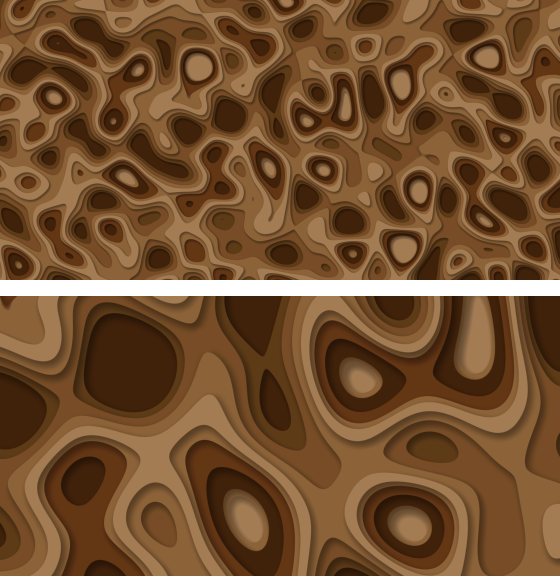
Top: the whole. Bottom: its middle third, enlarged.
A Shadertoy shader for this pattern:

```glsl
// Layered cut-paper camouflage: nested brown contour sheets with soft inner shadows.

// Wave field (frequencies in cycles per canvas height)
const int   WAVES     = 44;
const float FREQ_LOW  = 2.0;
const float FREQ_HIGH = 7.4;
const float MIN_SLOPE = 5.0;
const float PI        = 3.14159;

// Shadow thrown by each sheet onto the one below (in canvas heights)
const vec2  SHADOW_SHIFT    = vec2(-0.0035, 0.0045);
const float SHADOW_WIDTH    = 0.009;
const float SHADOW_STRENGTH = 0.36;

// Paper colours
const vec3 SAND     = vec3(0.645, 0.485, 0.325);
const vec3 TAN      = vec3(0.550, 0.385, 0.220);
const vec3 CARAMEL  = vec3(0.465, 0.300, 0.150);
const vec3 UMBER    = vec3(0.365, 0.230, 0.090);
const vec3 RUST     = vec3(0.390, 0.210, 0.080);
const vec3 CHOCOLATE = vec3(0.250, 0.130, 0.040);

// Cut levels, in standard deviations of the field
const float HIGH_TAN       = 0.41 - 0.51;
const float HIGH_CARAMEL   = 0.41;
const float HIGH_UMBER     = 0.93;
const float HIGH_CHOCOLATE = 1.32;
const float LOW_TAN        = 0.61;
const float LOW_RUST       = 0.91;
const float LOW_CHOCOLATE  = 1.53;
const float LOW_CORE_TAN   = 2.20;
const float LOW_CORE_SAND  = 2.38;

float hash(float n) {
    return fract(sin(n * 127.1 + 3.7) * 43758.5);
}

// Sum of random plane waves with unit variance: xy = gradient, z = height
vec3 waveField(vec2 p) {
    vec3 sum = vec3(0.0);
    for (int i = 0; i < WAVES; i++) {
        float n = float(i);
        float angle = PI * (n + hash(n + 0.31)) / float(WAVES);
        float freq = mix(FREQ_LOW, FREQ_HIGH, hash(n + 50.7));
        vec2 k = 2.0 * PI * freq * vec2(cos(angle), sin(angle));
        float phase = dot(k, p) + 2.0 * PI * hash(n + 91.3);
        sum += vec3(-k * sin(phase), cos(phase));
    }
    return sum * sqrt(2.0 / float(WAVES));
}

// Approximate distance inside a cut; side is +1 for peaks, -1 for hollows
float cutDistance(vec3 field, float side, float level) {
    return (side * field.z - level) / max(length(field.xy), MIN_SLOPE);
}

// Open a hole in the current sheet and show the shaded sheet below
void cutSheet(inout vec3 color, vec3 here, vec3 lit, float side, float level, vec3 paper) {
    float edge = 0.75 / iResolution.y;
    float hole = smoothstep(-edge, edge, cutDistance(here, side, level));
    float light = smoothstep(-0.5 * SHADOW_WIDTH, SHADOW_WIDTH, cutDistance(lit, side, level));
    color = mix(color, paper * (1.0 - SHADOW_STRENGTH * (1.0 - light)), hole);
}

void mainImage(out vec4 fragColor, in vec2 fragCoord) {
    vec2 p = fragCoord / iResolution.y;
    vec3 here = waveField(p);
    vec3 lit = waveField(p + SHADOW_SHIFT);

    vec3 color = SAND;

    // Peaks: stepped tan and umber basins
    cutSheet(color, here, lit, 1.0, HIGH_TAN, TAN);
    cutSheet(color, here, lit, 1.0, HIGH_CARAMEL, CARAMEL);
    cutSheet(color, here, lit, 1.0, HIGH_UMBER, UMBER);
    cutSheet(color, here, lit, 1.0, HIGH_CHOCOLATE, CHOCOLATE);

    // Hollows: rust blobs with dark holes and small pale cores
    cutSheet(color, here, lit, -1.0, LOW_TAN, TAN);
    cutSheet(color, here, lit, -1.0, LOW_RUST, RUST);
    cutSheet(color, here, lit, -1.0, LOW_CHOCOLATE, CHOCOLATE);
    cutSheet(color, here, lit, -1.0, LOW_CORE_TAN, TAN);
    cutSheet(color, here, lit, -1.0, LOW_CORE_SAND, SAND);

    fragColor = vec4(color, 1.0);
}
```
